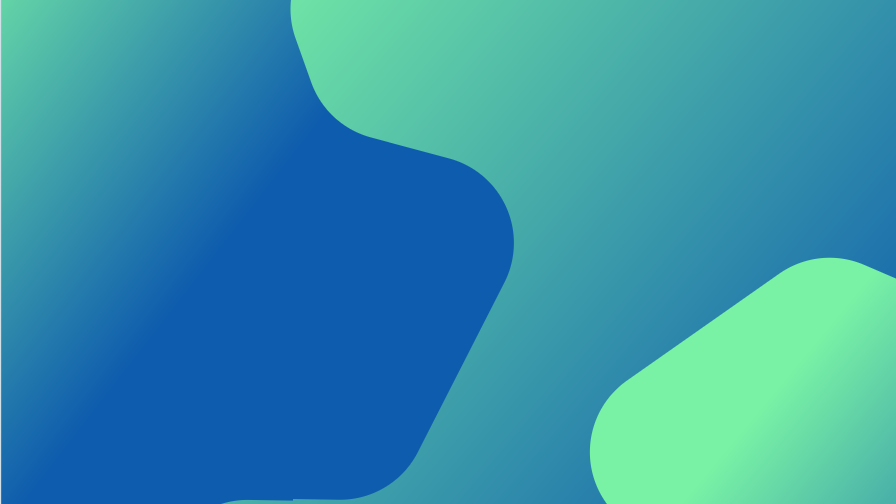
Write a WebGL 1 fragment shader that draws this background.

```glsl
precision highp float;
// Three flat layers with large rounded corners, each filled by a diagonal
// green-to-blue gradient. Outlines are convex quads grown by a shared corner
// radius, joined and cut as signed distances. Unit: canvas height.

uniform vec2 u_resolution;

const vec3 BLUE  = vec3(0.055, 0.36, 0.68);
const vec3 GREEN = vec3(0.475, 0.95, 0.648);
const vec3 RIM   = vec3(0.82, 0.88, 0.90);

const float CORNER_RADIUS = 0.1736;
const float RIM_WIDTH = 0.0023;

// Gradients: xy is the slope of the green amount, z its value at the origin.
const vec3 BACK_RAMP   = vec3(-0.454, 0.389, 0.768);
const vec3 BLOB_RAMP   = vec3(-0.973, 0.755, 0.045);
const vec3 PEBBLE_RAMP = vec3(-1.054, 0.876, 2.422);

// Line that keeps the left field clear of the blob's right-hand corners.
const vec3 FIELD_LIMIT = vec3(1.0, -0.27, -0.579);

// x: distance to the segment ab, y: signed distance to its line.
vec2 edgeDistance(vec2 p, vec2 a, vec2 b) {
  vec2 edge = b - a;
  vec2 offset = p - a;
  float along = clamp(dot(offset, edge) / dot(edge, edge), 0.0, 1.0);
  float side = dot(offset, vec2(edge.y, -edge.x)) / length(edge);
  return vec2(length(offset - edge * along), side);
}

// Signed distance to a counterclockwise convex quad with rounded corners.
float roundedQuad(vec2 p, vec2 a, vec2 b, vec2 c, vec2 d) {
  vec2 e0 = edgeDistance(p, a, b);
  vec2 e1 = edgeDistance(p, b, c);
  vec2 e2 = edgeDistance(p, c, d);
  vec2 e3 = edgeDistance(p, d, a);
  float side = max(max(e0.y, e1.y), max(e2.y, e3.y));
  float outside = min(min(e0.x, e1.x), min(e2.x, e3.x));
  return (side < 0.0 ? side : outside) - CORNER_RADIUS;
}

// Blue blob: a rounded body joined to the left field, with two bites removed.
float blobDistance(vec2 p) {
  float body = roundedQuad(p, vec2(0.846, 0.518), vec2(-0.271, 0.817),
                              vec2(-0.271, 0.197), vec2(0.6745, 0.182));
  float topBite = roundedQuad(p, vec2(0.750, 0.982), vec2(0.781, 0.895),
                                 vec2(1.451, 0.715), vec2(1.389, 1.463));
  float lowBite = roundedQuad(p, vec2(0.491, -0.1655), vec2(0.491, -0.85),
                                 vec2(1.157, -0.85), vec2(1.157, -0.176));
  float field = max(-topBite, dot(FIELD_LIMIT, vec3(p, 1.0)));
  return max(min(body, field), -lowBite);
}

float pebbleDistance(vec2 p) {
  return roundedQuad(p, vec2(1.344, 0.103), vec2(1.667, -0.296),
                        vec2(2.072, 0.132), vec2(1.646, 0.315));
}

vec3 rampColor(vec2 p, vec3 ramp) {
  return mix(BLUE, GREEN, clamp(dot(ramp, vec3(p, 1.0)), 0.0, 1.0));
}

// Antialiased coverage, one pixel wide.
float coverage(float distance) {
  return clamp(0.5 - distance * u_resolution.y, 0.0, 1.0);
}

void main() {
  vec2 p = gl_FragCoord.xy / u_resolution.y;

  vec3 color = rampColor(p, BACK_RAMP);
  color = mix(color, rampColor(p, BLOB_RAMP), coverage(blobDistance(p)));
  color = mix(color, rampColor(p, PEBBLE_RAMP), coverage(pebbleDistance(p)));

  // Pale hairline on the left border
  color = mix(color, RIM, coverage(p.x - RIM_WIDTH));

  gl_FragColor = vec4(color, 1.0);
}
```
